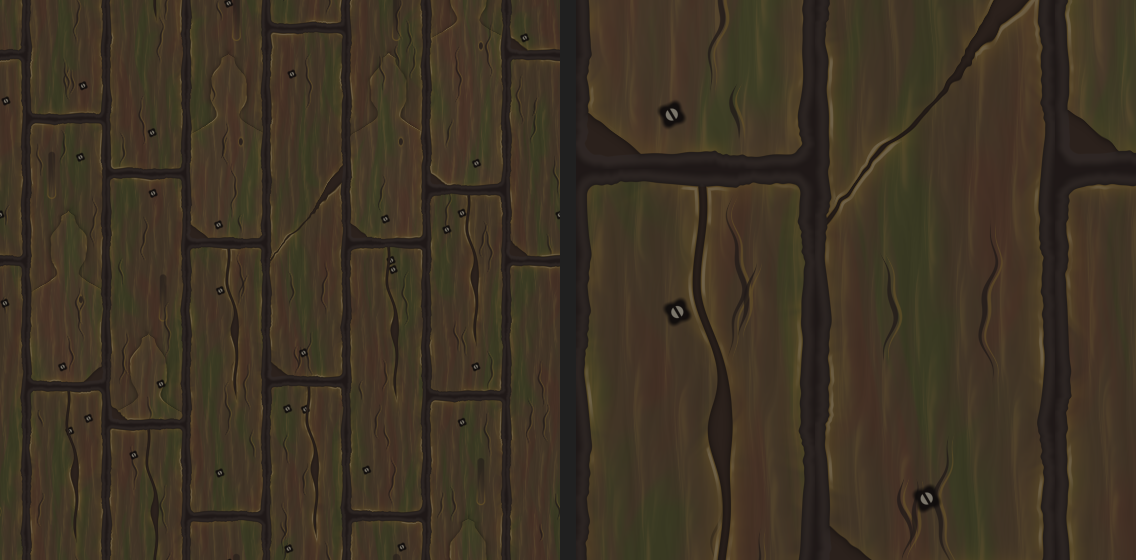
Left: the whole. Right: its middle third, enlarged.
Reproduce this texture procedurally as a WebGL 2 fragment shader.

```glsl
#version 300 es
precision highp float;
// Weathered wooden planks in seven staggered columns, with splits, chips and nails.
uniform vec2 u_resolution;
out vec4 outColor;

const float COLUMNS = 7.0;
const float HALF_WIDTH = 0.0635;
const vec3 GAP = vec3(0.18, 0.15, 0.14);
const vec3 DARK = vec3(0.12, 0.095, 0.09);
const vec3 BROWN = vec3(0.255, 0.205, 0.15);
const vec3 MOSS = vec3(0.225, 0.225, 0.135);
const vec3 RUST = vec3(0.27, 0.19, 0.145);
const vec3 OCHRE = vec3(0.33, 0.27, 0.16);
const vec3 GOLD = vec3(0.40, 0.32, 0.15);
const vec3 PALE = vec3(0.46, 0.41, 0.32);
// Per column: lower joint, upper joint, depth of the peeled layer, groove offset.
const vec4 LAYOUT[7] = vec4[7](
  vec4(0.310, 0.788, 0.165, -0.026), vec4(0.242, 0.690, 0.286, 0.030),
  vec4(0.078, 0.566, 0.173, 0.018), vec4(0.319, 0.950, 0.0, 0.0),
  vec4(0.078, 0.566, 0.173, 0.018), vec4(0.293, 0.661, 0.217, 0.026),
  vec4(0.534, 0.902, 0.0, 0.0));

float hash(float n) { return fract(sin(n * 12.9898 + 4.1) * 43758.547); }

float fill(float d, float blur) { return smoothstep(-blur, blur, d); }

float layeredSines(vec2 p, float seed) {
  float sum = 0.0, amp = 0.5;
  for (int i = 0; i < 5; i++) {
    sum += amp * sin(p.x + seed * 2.3 + 1.6 * sin(p.y + seed * 1.7));
    p = p * vec2(1.83, 1.67) + vec2(sum * 1.5, 1.9);
    amp *= 0.66;
  }
  return sum;
}

// Positive inside a ragged, rounded plank; p.y runs down from its top end.
float plankDepth(vec2 p, float len, float seed) {
  float side = 0.0022 * layeredSines(vec2(p.y * 55.0, sign(p.x) * 2.0), seed);
  float end = 0.0022 * layeredSines(vec2(p.x * 60.0, step(len * 0.5, p.y)), seed);
  vec2 inset = vec2(HALF_WIDTH - abs(p.x) + side, len * 0.5 - 0.009 - abs(p.y - len * 0.5) + end);
  float r = 0.007;
  return r - length(max(r - inset, 0.0)) + max(min(inset.x, inset.y) - r, 0.0);
}

float splitDepth(vec2 p) {
  float path = 0.003 + 0.014 * smoothstep(0.07, 0.14, p.y) + 0.002 * sin(p.y * 70.0);
  float bulge = 0.005 * exp(-pow((p.y - 0.155) / 0.022, 2.0));
  return abs(p.x - path) - mix(0.0024 + bulge, -0.05, smoothstep(0.25, 0.45, p.y));
}

float breakDepth(vec2 p, float wobble) {
  float d = 0.64 * (p.y - 0.34 + 1.2 * p.x + 0.006 * wobble);
  return abs(d) - 0.0012 - 0.009 * smoothstep(0.0, 0.06, p.x);
}

float peelDepth(vec2 p, float wobble) {
  float w = 0.012 * smoothstep(0.0, 0.01, p.y) + 0.02 * smoothstep(0.012, 0.05, p.y)
    - 0.012 * smoothstep(0.08, 0.11, p.y) + 0.06 * smoothstep(0.11, 0.16, p.y);
  return min(w - abs(p.x - 0.004) + 0.002 * wobble, p.y);
}

vec3 woodColor(vec2 p, float seed) {
  float patches = layeredSines(p * vec2(45.0, 11.0), seed);
  float streaks = layeredSines(p * vec2(260.0, 24.0), seed + 3.0);
  vec3 c = mix(BROWN, MOSS, smoothstep(0.0, 0.8, patches));
  c = mix(c, RUST, smoothstep(0.1, 0.9, -patches));
  c = mix(c, OCHRE, 0.5 * smoothstep(0.2, 1.2, streaks));
  return c * (1.0 + 0.06 * streaks);
}

// Golden worn rim with a broken pale line on the very edge.
vec3 wornEdge(vec3 c, float d, float wear, float px) {
  c = mix(c, GOLD, 0.75 * exp(-max(d, 0.0) / 0.006) * smoothstep(-1.1, 0.8, wear));
  float line = 1.0 - fill(abs(d - 0.0016) - 0.0009, px);
  return mix(c, PALE, 0.75 * line * smoothstep(0.1, 0.9, wear));
}

vec3 addCrack(vec3 c, vec2 p, float reach, float seed, float px) {
  float taper = 1.0 - abs(p.y) / reach;
  float d = p.x - 0.004 * sin(p.y * 75.0 + seed) - 0.0015 * sin(p.y * 210.0);
  float light = 1.0 - fill(abs(d - 0.003) - 0.001 * taper, px);
  c = mix(c, GOLD, 0.6 * light * fill(taper, 0.1));
  return mix(c, DARK, 0.75 * (1.0 - fill(abs(d) - 0.0017 * taper, px)) * fill(taper, 0.1));
}

vec3 addGroove(vec3 c, vec2 p, float px) {
  float d = length(vec2(p.x, p.y - clamp(p.y, -0.07, 0.0))) - 0.006 - 0.03 * clamp(p.y + 0.03, 0.0, 0.06);
  c = mix(c, DARK, 0.55 * fill(-d, 0.0015) * smoothstep(0.012, -0.06, p.y));
  float rim = 1.0 - fill(abs(d) - 0.001, px);
  return mix(c, GOLD, 0.8 * rim * smoothstep(-0.03, 0.005, p.y));
}

vec3 addKnot(vec3 c, vec2 p) {
  float d = length(p * vec2(1.8, 1.0)) - 0.008;
  c = mix(c, GOLD, 0.6 * exp(-abs(d) / 0.0015));
  return mix(c, DARK, 0.7 * fill(-d - 0.002, 0.0015));
}

vec3 addNail(vec3 c, vec2 p, float px) {
  float r = length(p);
  c = mix(c, DARK * 0.5, 0.95 * fill(0.0072 + 0.001 * sin(4.0 * atan(p.y, p.x)) - r, 0.0018));
  float slot = abs(p.x * 0.85 - p.y * 0.5);
  return mix(c, vec3(0.55, 0.53, 0.48), 0.85 * fill(0.0036 - r, px) * fill(slot - 0.0008, px));
}

void main() {
  vec2 uv = gl_FragCoord.xy / u_resolution;
  float px = 0.8 / min(u_resolution.x, u_resolution.y);
  // Locate the plank
  float across = (uv.x - 0.047) * COLUMNS;
  float column = mod(floor(across), COLUMNS);
  vec4 plan = LAYOUT[int(column)];
  float span = plan.y - plan.x, rise = fract(uv.y - plan.x);
  bool upper = rise >= span;
  float len = upper ? 1.0 - span : span;
  vec2 p = vec2((fract(across) - 0.5) / COLUMNS, (upper ? 1.0 : span) - rise);
  float seed = column * 2.0 + (upper ? 1.0 : 0.0);
  bool isSplit = column < 6.0 && upper == (column < 2.0 || column == 3.0);
  bool isPeeled = !isSplit && plan.z > 0.0;
  float wear = layeredSines(p * vec2(40.0, 38.0), seed + 7.0);

  // Cut the outline
  float body = plankDepth(p, len, seed), d = body;
  if (isSplit) d = min(d, splitDepth(p));
  else {
    float side = column < 1.0 ? 1.0 : -1.0;
    d = min(d, 0.75 * (len - p.y + 0.8 * (HALF_WIDTH - side * p.x) - 0.034 + 0.004 * wear));
    if (column == 3.0) d = min(d, breakDepth(p, wear));
  }

  // Wood face with peeled layer, cracks and nails
  vec3 wood = woodColor(p, seed);
  if (isPeeled) {
    vec2 q = p - vec2(0.0, plan.z);
    float peel = peelDepth(q, wear);
    wood *= 1.0 - 0.3 * exp(-max(-peel, 0.0) / 0.004) * fill(-peel, px);
    wood = mix(wood, wornEdge(wood * 1.06, peel, wear, px), fill(peel, px));
    wood = addGroove(wood, p - vec2(plan.w, plan.z - 0.03), px);
    wood = addKnot(wood, q - vec2(0.026, 0.158));
  }
  for (float i = 0.0; i < 6.0; i++) {
    float id = seed * 9.0 + i;
    vec2 at = vec2(0.1 * hash(id) - 0.05, len * mix(0.1, 0.95, hash(id + 200.0)));
    wood = addCrack(wood, p - at, mix(0.015, 0.05, hash(id + 400.0)), id, px);
  }
  wood = wornEdge(wood, d, wear, px);
  for (float i = 0.0; i < 3.0; i++) {
    float id = seed * 5.0 + i;
    float inset = mix(0.03, 0.09, hash(id + 70.0));
    vec2 at = vec2(0.084 * hash(id + 30.0) - 0.042, i == 1.0 ? len - inset : inset);
    if (i < 2.0 || hash(id) > 0.55) wood = addNail(wood, p - at, px);
  }

  // Gap, broken wood below, then the face
  vec3 color = mix(DARK, GAP, smoothstep(-0.009, -0.003, body));
  color = mix(color, vec3(0.17, 0.13, 0.11), fill(body, px));
  color *= 1.0 - 0.35 * exp(-abs(d) / 0.002);
  outColor = vec4(mix(color, wood, fill(d, px)), 1.0);
}
```
